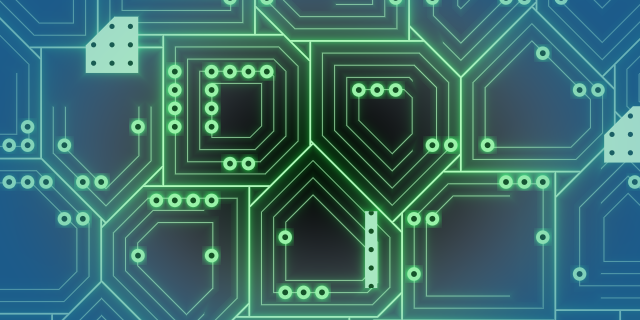
This background is drawn by a Shadertoy shader. Its source:

```glsl
// Glowing green circuit board traces and pads over a dark centre fading to blue.

const float CELL = 0.46;      // size of one trace group
const float SPACING = 0.038;  // gap between parallel traces
const float PITCH = 0.0575;   // lattice of the solder pads

vec2 hash22(vec2 p) {
    vec2 k = vec2(dot(p, vec2(127.1, 311.7)), dot(p, vec2(269.5, 183.3)));
    return fract(sin(k) * 43758.5453);
}

float stroke(float dist, float halfWidth, float pixel) {
    return clamp((halfWidth - dist) / pixel + 0.5, 0.0, 1.0);
}

// Jittered centres in staggered rows
vec2 seedAt(vec2 id) {
    float stagger = 0.5 * mod(id.y, 2.0) - 0.25;
    vec2 jitter = 0.42 * (hash22(id + 3.0) - 0.5);
    return (id + 0.5 + vec2(stagger, 0.0) + jitter) * CELL;
}

// Unit vector along the nearest multiple of 45 degrees
vec2 snapDirection(vec2 v) {
    vec2 a = abs(v);
    return normalize(sign(v) * step(vec2(0.4142 * max(a.x, a.y)), a));
}

// Depth inside the enclosing polygonal cell, followed by the cell id
vec3 enclosingCell(vec2 p) {
    vec2 home = floor(p / CELL);
    vec3 best = vec3(-9.0, home);
    for (int i = 0; i < 9; i++) {
        vec2 id = home + vec2(i % 3 - 1, i / 3 - 1);
        vec2 seed = seedAt(id);
        float depth = 9.0;
        for (int j = 0; j < 9; j++) {
            if (j == 4) continue;
            vec2 other = seedAt(id + vec2(j % 3 - 1, j / 3 - 1));
            vec2 middle = 0.5 * (seed + other);
            depth = min(depth, dot(middle - p, snapDirection(other - seed)));
        }
        if (depth > best.x) best = vec3(depth, id);
    }
    return best;
}

// Distance to the nested traces of a cell, some of them cut open
float traceDistance(vec3 cell, vec2 p) {
    float count = 2.0 + floor(4.0 * hash22(cell.yz).x);
    float ring = clamp(floor(cell.x / SPACING + 0.5), 1.0, count);
    vec2 h = hash22(cell.yz * 7.0 + ring * 1.7);
    float angle = floor(h.x * 4.0) * 1.5708;
    float cut = dot(p - seedAt(cell.yz), vec2(cos(angle), sin(angle))) - 0.06;
    return max(abs(cell.x - ring * SPACING), h.y < 0.35 ? cut : -1.0);
}

// Solid plates: bevelled blocks and a slim bar; x is the edge, y the holes
vec2 plateDistance(vec2 p) {
    vec2 result = vec2(9.0);
    for (int i = 0; i < 3; i++) {
        float n = float(i);
        vec2 q = p - vec2(0.35 + 0.81 * n, fract(0.86 + 0.36 * n));
        vec2 halfSize = i == 1 ? vec2(0.019, 0.12) : vec2(0.082, 0.088);
        float bevel = i == 1 ? 0.3 : 0.08;
        vec2 box = abs(q) - halfSize;
        float edge = max(max(box.x, box.y), (q.y - q.x - bevel) * 0.7071);
        vec2 local = (fract(q / PITCH + 0.5) - 0.5) * PITCH;
        if (edge < result.x) result = vec2(edge, length(local));
    }
    return result;
}

// Distance to the centre of a pad sitting on a trace
float padDistance(vec2 p) {
    vec2 id = floor(p / PITCH);
    vec2 centre = (id + 0.5) * PITCH;
    bool chosen = hash22(floor(id / vec2(3.0, 1.0)) + 11.0).x < 0.38;
    if (!chosen || plateDistance(centre).x < 0.03) return 9.0;
    bool onTrace = traceDistance(enclosingCell(centre), centre) < 0.007;
    return onTrace ? length(p - centre) : 9.0;
}

void mainImage(out vec4 fragColor, in vec2 fragCoord) {
    float pixel = 1.0 / iResolution.y;
    vec2 p = fragCoord * pixel;
    vec2 fromCentre = p - 0.5 * iResolution.xy * pixel;

    vec3 cell = enclosingCell(p);
    float border = abs(cell.x);
    float trace = traceDistance(cell, p);
    float pad = padDistance(p);
    vec2 plate = plateDistance(p);

    // Dark centre, slate surround and blue veil
    float radius = length(fromCentre / vec2(1.0, 0.75));
    float veil = 0.82 * smoothstep(0.45, 1.1, radius);
    vec3 color = mix(vec3(0.01), vec3(0.29, 0.33, 0.37), smoothstep(0.0, 0.8, radius));

    // Green light around the conductors
    float glow = 0.5 * exp(-border / 0.014) + 0.2 * exp(-trace / 0.011);
    glow += 0.1 * exp(-border / 0.08);
    glow += 0.5 * exp(-max(pad - 0.021, 0.0) / 0.008);
    glow += 0.4 * exp(-max(plate.x, 0.0) / 0.012);
    color += glow * vec3(0.08, 0.75, 0.2);
    color = mix(color, vec3(0.07, 0.36, 0.58), veil);

    // Traces, pads and plates
    vec3 ink = mix(vec3(0.72, 1.0, 0.76), vec3(0.36, 0.64, 0.72), veil);
    vec3 metal = mix(vec3(0.6, 0.95, 0.66), vec3(0.46, 0.76, 0.76), veil);
    vec3 hole = mix(vec3(0.08, 0.32, 0.14), vec3(0.12, 0.4, 0.52), veil);
    color = mix(color, ink, 0.65 * stroke(trace, 0.0016, pixel));
    color = mix(color, ink, 0.95 * stroke(border, 0.0028, pixel));
    color = mix(color, metal, stroke(pad, 0.021, pixel));
    color = mix(color, hole, stroke(pad, 0.009, pixel));
    color = mix(color, mix(metal, vec3(0.7, 0.88, 0.82), 0.6), stroke(plate.x, 0.0, pixel));
    color = mix(color, hole, stroke(max(plate.y - 0.008, plate.x), 0.0, pixel));

    fragColor = vec4(clamp(color, 0.0, 1.0), 1.0);
}
```
